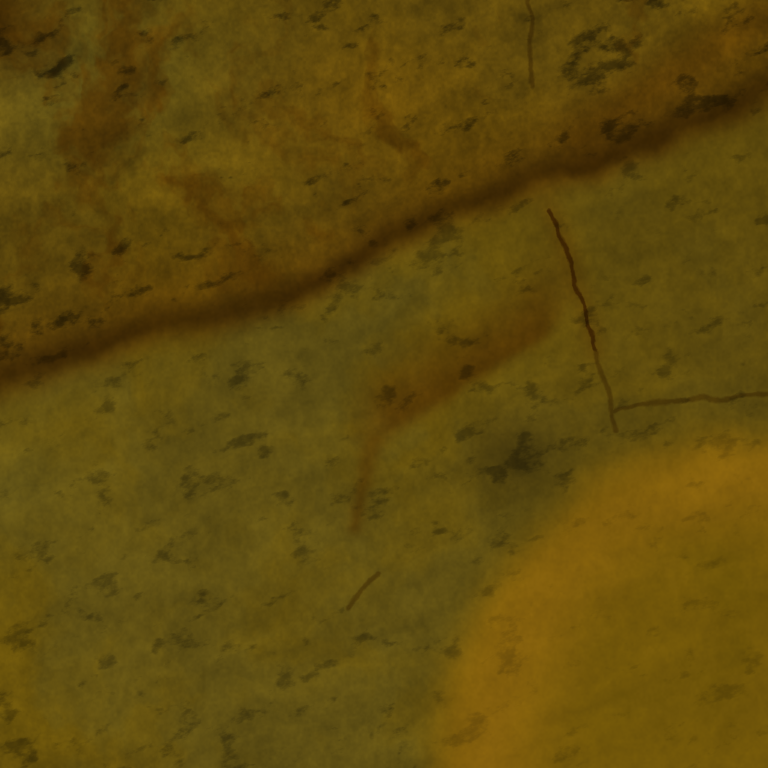
Write a Shadertoy shader that draws this texture.

```glsl
float hash(vec2 p) {
    p = fract(p * vec2(0.1031, 0.1137));
    p += dot(p, p.yx + 33.33);
    return fract((p.x + p.y) * p.x * 7.31);
}

float noise(vec2 p) {
    vec2 i = floor(p), f = fract(p);
    f = f * f * (3.0 - 2.0 * f);
    return mix(mix(hash(i), hash(i + vec2(1, 0)), f.x),
               mix(hash(i + vec2(0, 1)), hash(i + vec2(1, 1)), f.x), f.y);
}

// Fractal noise centred on zero
float fbm(vec2 p) {
    float sum = 0.0, amp = 0.5;
    for (int i = 0; i < 5; i++) {
        sum += amp * (noise(p) - 0.5);
        p = mat2(1.6, 1.2, -1.2, 1.6) * p + 17.3;
        amp *= 0.55;
    }
    return sum;
}

float segment(vec2 p, vec2 a, vec2 b) {
    vec2 d = b - a;
    return length(p - a - d * clamp(dot(p - a, d) / dot(d, d), 0.0, 1.0));
}

float blob(vec2 p, vec2 center, vec2 size) {
    vec2 q = (p - center) / size;
    return exp(-dot(q, q));
}

// Shadow with a crisp lower edge and a soft upper fade
float ledge(float height, float below, float above) {
    float w = height < 0.0 ? below : above;
    return exp(-height * height / (w * w));
}

void mainImage(out vec4 fragColor, in vec2 fragCoord) {
    vec2 uv = fragCoord / iResolution.xy;
    vec2 warp = vec2(fbm(uv * 9.0), fbm(uv * 9.0 + 40.0));
    vec2 p = uv + 0.035 * warp;
    vec2 fine = uv + 0.012 * vec2(fbm(uv * 35.0), fbm(uv * 35.0 + 70.0));

    float seam = 0.5 + 0.37 * p.x - 0.037 * blob(p, vec2(0.34, 0.0), vec2(0.11, 9.0));
    float height = p.y - seam;
    float upper = smoothstep(-0.01, 0.05, height);
    float domeDist = length(p - vec2(1.02, -0.01)) - 0.46 + 0.04 * warp.x;
    float dome = smoothstep(0.035, -0.04, domeDist);

    // Broad ochre and olive areas
    vec3 ochre = vec3(0.405, 0.318, 0.042);
    vec3 olive = vec3(0.365, 0.305, 0.075);
    vec3 brown = vec3(0.31, 0.195, 0.015);
    float patches = fbm(uv * 5.0 + warp);
    vec3 color = mix(ochre, olive, smoothstep(-0.2, 0.25, patches));
    color = mix(color, vec3(0.345, 0.275, 0.05), 0.7 * smoothstep(0.45, 0.85, p.x) * (1.0 - upper));
    color = mix(color, vec3(0.365, 0.27, 0.035), 0.7 * upper);
    color = mix(color, vec3(0.34, 0.31, 0.1), 0.6 * blob(p, vec2(0.1, 0.9), vec2(0.28, 0.13)));
    color = mix(color, vec3(0.37, 0.33, 0.11), 0.5 * blob(p, vec2(0.0, 0.37), vec2(0.12, 0.1)));
    color = mix(color, vec3(0.42, 0.29, 0.03), 0.5 * blob(p, vec2(0.48, 0.87), vec2(0.16, 0.1)));

    // Rusty stains on the upper face
    float stain = fbm(vec2(uv.x * 9.0, uv.y * 7.0) + 2.0 * warp + 23.0);
    color = mix(color, brown, upper * 0.75 * smoothstep(0.03, 0.28, stain));
    color = mix(color, brown * 0.8, 0.9 * blob(p, vec2(0.0, 0.98), vec2(0.055, 0.08)));
    float branch = segment(p, vec2(0.75, 0.82), vec2(1.0, 0.98));
    color = mix(color, brown, 0.6 * exp(-branch * branch * 900.0));

    // Golden dome with a bright rim
    vec3 gold = mix(vec3(0.44, 0.335, 0.035), vec3(0.52, 0.375, 0.05),
                    exp(-pow((domeDist + 0.07) / 0.075, 2.0)));
    gold = mix(gold, vec3(0.375, 0.295, 0.025),
               0.7 * blob(p, vec2(0.9, 0.2), vec2(0.13, 0.11)) * smoothstep(-0.25, 0.2, patches));
    color = mix(color, gold, dome);

    // Main diagonal seam
    color = mix(color, brown, 0.65 * ledge(height, 0.022, 0.085));
    float seamCore = ledge(height - 0.008, 0.014, 0.022);
    color = mix(color, vec3(0.205, 0.125, 0.01), seamCore * (0.72 + 0.6 * warp.y));

    // Second ledge and its tail
    float ledgeY = 0.42 + 0.52 * (p.x - 0.47) + 0.9 * pow(max(p.x - 0.6, 0.0), 1.6);
    float span = smoothstep(0.44, 0.52, p.x) * (1.0 - smoothstep(0.68, 0.77, p.x));
    color = mix(color, brown, span * 0.8 * ledge(p.y - ledgeY - 0.015, 0.018, 0.065));
    float tail = segment(p, vec2(0.485, 0.425), vec2(0.46, 0.31));
    color = mix(color, brown, 0.55 * exp(-tail * tail * 9000.0));
    color = mix(color, vec3(0.25, 0.2, 0.045), 0.75 * blob(p, vec2(0.665, 0.405), vec2(0.055, 0.045)));

    // Thin cracks
    float crack = min(segment(fine, vec2(0.716, 0.727), vec2(0.745, 0.65)),
                      segment(fine, vec2(0.745, 0.65), vec2(0.777, 0.545)));
    float faint = min(segment(fine, vec2(0.777, 0.545), vec2(0.803, 0.44)),
                      segment(fine, vec2(0.69, 1.0), vec2(0.69, 0.885)));
    faint = min(faint, segment(fine, vec2(0.8, 0.465), vec2(0.835, 0.475)));
    faint = min(faint, segment(fine, vec2(0.835, 0.475), vec2(1.0, 0.485)));
    faint = min(faint, segment(fine, vec2(0.45, 0.21), vec2(0.495, 0.255)));
    color = mix(color, vec3(0.16, 0.075, 0.0), 0.85 * smoothstep(0.0042, 0.001, crack));
    color = mix(color, brown, 0.35 * exp(-crack * crack * 4000.0));
    color = mix(color, vec3(0.22, 0.14, 0.01), 0.5 * smoothstep(0.005, 0.001, faint));

    // Slanted strata, pits and fine grain
    vec2 along = mat2(0.94, -0.34, 0.34, 0.94) * uv;
    float strata = fbm(along * vec2(9.0, 34.0) + 3.0 * warp);
    float pits = smoothstep(0.12, 0.34, fbm(along * vec2(28.0, 48.0) + 11.0));
    float rough = mix(1.0, 1.5, upper) * (1.0 - 0.45 * dome);
    float grain = fbm(uv * vec2(110.0, 80.0)) + 0.35 * (noise(uv * 260.0) - 0.5);
    color *= 1.0 + rough * (0.22 * strata + 0.16 * grain - 0.25 * pits);
    color *= 1.0 + 0.2 * fbm(uv * 20.0 + 5.0) * rough;
    fragColor = vec4(clamp(color, 0.0, 1.0), 1.0);
}
```
